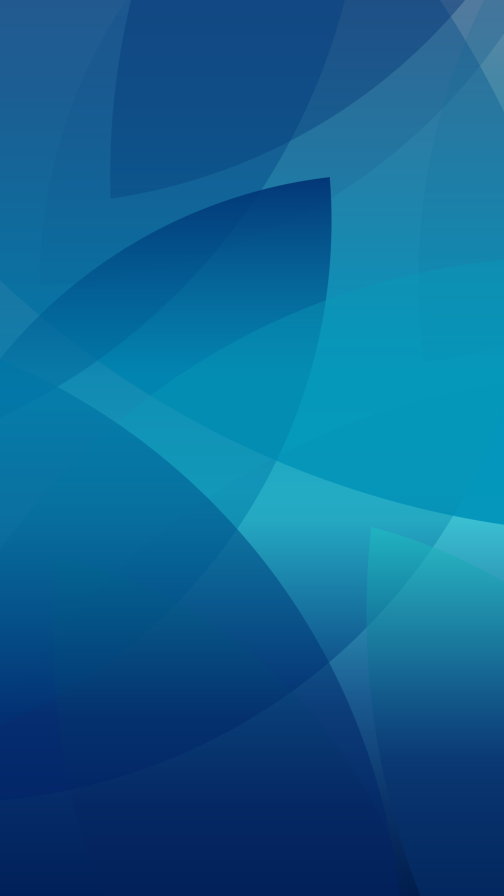
Write a Shadertoy shader that draws this background.

```glsl
// Overlapping translucent leaves over a vertical blue-teal gradient.
// Each leaf is the intersection of two discs, tinted by its own vertical
// ramp of colour and opacity. Lengths are in canvas heights, y points up.

// Discs: centre x, centre y, radius
const vec3 SWEEP_LOW    = vec3( 0.716,  1.447, 1.044);
const vec3 SWEEP_RIGHT  = vec3(-0.391,  0.414, 1.059);
const vec3 BLADE_RIGHT  = vec3(-0.242,  0.753, 0.612);
const vec3 BLADE_LEFT   = vec3( 0.432,  0.251, 0.555);
const vec3 CORNER_DISC  = vec3(-0.303,  1.176, 0.710);
const vec3 HILL_DISC    = vec3(-0.284, -0.078, 0.734);
const vec3 BOWL_LOW     = vec3(-0.059,  0.762, 0.658);
const vec3 BOWL_TOP     = vec3( 0.633, -0.064, 0.777);
const vec3 VEIL_DISC    = vec3( 0.677, -0.211, 0.792);
const vec3 INNER_LOW    = vec3( 0.034,  1.402, 0.630);
const vec3 INNER_LEFT   = vec3( 0.949,  0.805, 0.826);
const vec3 OUTER_LOW    = vec3( 0.026,  1.333, 0.652);
const vec3 OUTER_LEFT   = vec3( 0.620,  0.681, 0.576);
const vec3 EAST_LEFT    = vec3( 1.168,  0.688, 0.701);
const vec3 EAST_LOW     = vec3( 0.391,  1.260, 0.669);
const vec3 SPROUT_RIGHT = vec3(-0.061, -0.145, 0.538);
const vec3 SPROUT_LEFT  = vec3( 0.824,  0.284, 0.764);
const vec3 GLOW_TOP     = vec3( 0.260, -0.172, 0.604);
const vec3 GLOW_LEFT    = vec3( 1.267,  0.316, 0.858);

// Backdrop colours from top to bottom
const vec3 HAZE  = vec3(0.46, 0.56, 0.66);
const vec3 MIST  = vec3(0.27, 0.56, 0.67);
const vec3 AQUA  = vec3(0.14, 0.62, 0.75);
const vec3 SHINE = vec3(0.25, 0.78, 0.84);
const vec3 DUSK  = vec3(0.11, 0.36, 0.57);
const vec3 DEEP  = vec3(0.04, 0.19, 0.40);
const vec3 NIGHT = vec3(0.00, 0.10, 0.28);

float ramp(float from, float to, float v) {
    return clamp((v - from) / (to - from), 0.0, 1.0);
}

vec3 backdrop(float y) {
    vec3 c = mix(NIGHT, DEEP, ramp(0.0, 0.10, y));
    c = mix(c, DUSK, ramp(0.10, 0.22, y));
    c = mix(c, SHINE, ramp(0.22, 0.42, y));
    c = mix(c, AQUA, ramp(0.42, 0.60, y));
    c = mix(c, MIST, ramp(0.60, 0.87, y));
    return mix(c, HAZE, ramp(0.87, 1.0, y));
}

float disc(vec2 p, vec3 d) {
    return length(p - d.xy) - d.z;
}

// Tint the intersection of two discs; span holds the upper and lower ramp ends
void leaf(inout vec3 col, vec2 p, vec3 a, vec3 b, vec2 span, vec4 top, vec4 low) {
    float edge = 0.75 / iResolution.y;
    float inside = 1.0 - smoothstep(-edge, edge, max(disc(p, a), disc(p, b)));
    vec4 tint = mix(top, low, ramp(span.x, span.y, p.y));
    col = mix(col, tint.rgb, tint.a * inside);
}

void mainImage(out vec4 fragColor, in vec2 fragCoord) {
    // Keep the composition spanning the full width at any aspect ratio
    vec2 p = fragCoord / iResolution.xy * vec2(0.5625, 1.0);
    vec3 col = backdrop(p.y);

    // Upper layers
    leaf(col, p, SWEEP_LOW, SWEEP_RIGHT, vec2(1.0, 0.58),
         vec4(0.24, 0.42, 0.59, 0.90), vec4(0.00, 0.59, 0.74, 0.92));
    leaf(col, p, OUTER_LOW, OUTER_LEFT, vec2(1.0, 0.70),
         vec4(0.10, 0.34, 0.55, 0.38), vec4(0.06, 0.35, 0.56, 0.12));
    leaf(col, p, EAST_LEFT, EAST_LOW, vec2(1.0, 0.60),
         vec4(0.07, 0.40, 0.57, 0.22), vec4(0.00, 0.46, 0.63, 0.12));
    leaf(col, p, CORNER_DISC, CORNER_DISC, vec2(0.9, 0.60),
         vec4(0.05, 0.30, 0.54, 0.60), vec4(0.00, 0.35, 0.57, 0.48));
    leaf(col, p, INNER_LOW, INNER_LEFT, vec2(1.0, 0.78),
         vec4(0.02, 0.21, 0.46, 0.45), vec4(0.01, 0.23, 0.47, 0.35));
    leaf(col, p, BLADE_RIGHT, BLADE_LEFT, vec2(0.80, 0.58),
         vec4(0.00, 0.19, 0.45, 0.90), vec4(0.00, 0.46, 0.65, 0.55));

    // Lower layers
    leaf(col, p, BOWL_LOW, BOWL_TOP, vec2(0.45, 0.20),
         vec4(0.03, 0.60, 0.72, 0.40), vec4(0.00, 0.12, 0.42, 0.58));
    leaf(col, p, VEIL_DISC, VEIL_DISC, vec2(0.55, 0.20),
         vec4(0.00, 0.52, 0.68, 0.08), vec4(0.02, 0.25, 0.48, 0.08));
    leaf(col, p, HILL_DISC, HILL_DISC, vec2(0.55, 0.20),
         vec4(0.00, 0.46, 0.65, 0.70), vec4(0.00, 0.14, 0.40, 0.50));
    leaf(col, p, SPROUT_RIGHT, SPROUT_LEFT, vec2(0.38, 0.10),
         vec4(0.00, 0.42, 0.55, 0.32), vec4(0.02, 0.13, 0.36, 0.30));
    leaf(col, p, GLOW_TOP, GLOW_LEFT, vec2(0.41, 0.15),
         vec4(0.12, 0.74, 0.76, 0.60), vec4(0.02, 0.19, 0.43, 0.55));

    fragColor = vec4(col, 1.0);
}
```
